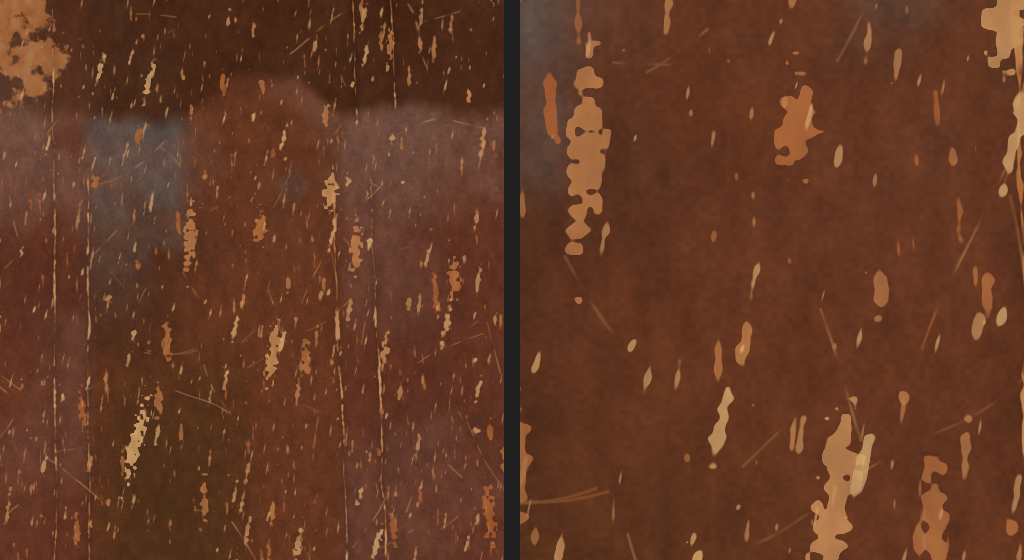
Left, the full canvas; right, a detail of the centre.
Reproduce this texture procedurally as a Shadertoy shader.

```glsl
// Weathered rust-painted metal: a dark upper band over hazy brown panels.
// Soft noise mixes the paint layers; ragged seams, leaning chips and
// thin bent scratches expose pale primer. Lengths are in canvas heights.

const vec3 RUST   = vec3(0.385, 0.207, 0.125);
const vec3 UMBER  = vec3(0.305, 0.168, 0.103);
const vec3 MAROON = vec3(0.375, 0.195, 0.140);
const vec3 OLIVE  = vec3(0.290, 0.180, 0.095);
const vec3 SLATE  = vec3(0.340, 0.295, 0.275);
const vec3 HAZE   = vec3(0.440, 0.305, 0.250);
const vec3 BAND   = vec3(0.272, 0.148, 0.085);
const vec3 ORANGE = vec3(0.640, 0.350, 0.180);
const vec3 CREAM  = vec3(0.800, 0.640, 0.430);
const float BAND_EDGE = 0.80;
const float CHIP_SIZE = 0.10;
const float SCRATCH_WIDTH = 0.0011;
const float GRAIN = 0.11;

float hash(vec2 p) {
    vec3 q = fract(p.xyx * 0.1031);
    q += dot(q, q.yzx + 33.33);
    return fract((q.x + q.y) * q.z);
}

vec2 hash2(vec2 p) {
    return vec2(hash(p), hash(p + 71.7));
}

float noise(vec2 p) {
    vec2 i = floor(p), f = fract(p);
    f = f * f * (3.0 - 2.0 * f);
    return mix(mix(hash(i), hash(i + vec2(1, 0)), f.x),
               mix(hash(i + vec2(0, 1)), hash(i + vec2(1, 1)), f.x), f.y);
}

float fbm(vec2 p) {
    float sum = 0.0, amp = 0.5;
    for (int i = 0; i < 5; i++) {
        sum += amp * noise(p);
        p = mat2(1.6, 1.2, -1.2, 1.6) * p + 13.1;
        amp *= 0.5;
    }
    return sum;
}

float softBox(float x, float a, float b, float s) {
    return smoothstep(a - s, a + s, x) * (1.0 - smoothstep(b - s, b + s, x));
}

// Upright, slightly leaning chips; returns coverage and tone.
vec2 chips(vec2 p, float cells, float share, float seed) {
    float px = 0.8 / iResolution.y, rough = noise(p * 170.0) - 0.5;
    vec2 g = p * cells, result = vec2(0);
    for (int k = 0; k < 9; k++) {
        vec2 id = floor(g) + vec2(k % 3, k / 3) - 1.0;
        vec2 a = hash2(id + seed), b = hash2(id + seed + 19.3);
        vec2 d = (g - id - a) / cells;
        d.x -= d.y * (0.35 * b.x - 0.08);
        float r = CHIP_SIZE / cells * mix(0.35, 1.0, b.y * b.y);
        float stretch = mix(1.0, 6.5, hash(id + seed + 43.0));
        float dist = length(d / vec2(1.0, stretch)) - r + rough * r * 1.5;
        float present = step(hash(id + seed + 87.0), share * 2.0 * noise(id * 0.35 + seed));
        float cover = (1.0 - smoothstep(-px, px, dist)) * present;
        if (cover > result.x) result = vec2(cover, b.x);
    }
    return result;
}

// Broken, bent hairlines at random angles.
float scratches(vec2 p, float cells, float share, float seed) {
    float px = 1.0 / iResolution.y, result = 0.0;
    vec2 g = p * cells + 0.22 * (vec2(noise(p * 9.0 + seed), noise(p * 9.0 + 40.0)) - 0.5);
    for (int k = 0; k < 9; k++) {
        vec2 id = floor(g) + vec2(k % 3, k / 3) - 1.0;
        vec2 h = hash2(id + seed);
        float angle = 6.2832 * hash(id + seed + 31.0);
        vec2 dir = vec2(cos(angle), sin(angle)), d = g - id - h;
        float along = dot(d, dir), across = dot(d, vec2(-dir.y, dir.x));
        across += 0.35 * (h.x - 0.5) * along * along;
        float reach = mix(0.15, 0.65, h.y);
        float dist = length(vec2(max(abs(along) - reach, 0.0), across)) / cells;
        float line = 1.0 - smoothstep(0.0, SCRATCH_WIDTH + px, dist);
        result = max(result, line * step(hash(id + seed + 57.0), share));
    }
    return result * smoothstep(0.3, 0.7, noise(p * 65.0 + seed));
}

void mainImage(out vec4 fragColor, in vec2 fragCoord) {
    vec2 p = fragCoord / iResolution.y;
    float px = 1.0 / iResolution.y;
    float broad = fbm(p * 4.0 + 3.0), cloud = fbm(p * 10.0 + 21.0);
    float fine = fbm(p * vec2(75.0, 48.0));

    // Paint panels and blue-grey weathering
    vec3 col = mix(UMBER, RUST, smoothstep(0.28, 0.55, broad + 0.12 * (cloud - 0.5)));
    float sides = 1.0 - softBox(p.x, 0.165, 0.61, 0.015);
    col = mix(col, MAROON, 0.65 * sides);
    col = mix(col, OLIVE, 0.75 * softBox(p.x, 0.18, 0.44, 0.06) * (1.0 - smoothstep(0.2, 0.5, p.y)));
    float slate = softBox(p.x, 0.155, 0.33, 0.025) * smoothstep(0.35, 0.72, p.y);
    slate = max(slate, exp(-600.0 * dot(p - vec2(0.51, 0.66), p - vec2(0.51, 0.66))));
    col = mix(col, SLATE, slate * smoothstep(0.22, 0.65, cloud));
    float haze = smoothstep(0.45, 0.79, p.y) * 0.55 + 0.35 * sides;
    col = mix(col, HAZE, haze * smoothstep(0.36, 0.68, fbm(p * 6.0 + 55.0)));

    // Dark upper band with a worn lower edge
    float edge = BAND_EDGE + 0.08 * (fbm(vec2(p.x * 7.0, p.y * 4.0)) - 0.5)
               + 0.06 * softBox(p.x, 0.38, 0.57, 0.05);
    float band = smoothstep(edge - 0.018, edge + 0.018, p.y);
    col = mix(col, BAND + 0.05 * (cloud - 0.5), band * mix(0.55, 0.92, smoothstep(0.13, 0.18, p.x)));
    col *= 1.0 + GRAIN * 2.5 * (fine - 0.48) + GRAIN * (noise(p * 330.0) - 0.5);

    // Peeled corner
    vec2 q = (p - vec2(0.045, 0.93)) / vec2(0.07, 0.11);
    float peel = smoothstep(0.44, 0.56, fbm(p * 32.0) + 0.22 - 0.28 * dot(q, q));
    col = mix(col, mix(ORANGE, CREAM, 0.7 * fine), 0.8 * peel);

    // Two pairs of wandering vertical seams
    for (int i = 0; i < 4; i++) {
        float pair = float(i / 2), side = float(i % 2), row = float(i) * 17.0;
        float x = 0.1 + 0.522 * pair + side * (0.06 + 0.008 * pair) - mix(0.006, 0.042, pair) * p.y
                + 0.05 * pair * step(0.78, p.y) + 0.008 * (fbm(vec2(p.y * 14.0, row)) - 0.5);
        float gap = softBox(p.y, 0.68, mix(1.1, 0.78, pair), 0.01) * max(pair, side);
        float wear = noise(vec2(p.y * 28.0, row + 5.0));
        float width = 0.0022 * wear + 0.0035 * pair * (1.0 - side) * softBox(p.y, 0.38, 0.67, 0.02) * wear;
        float dist = abs(p.x - x) + 0.002 * (noise(p * 160.0) - 0.5);
        float line = (1.0 - smoothstep(width - px, width + px, dist)) * (1.0 - gap);
        col *= 1.0 - 0.16 * (1.0 - gap) * exp(-dist * 140.0);
        col = mix(col, mix(ORANGE, CREAM, wear * 0.9), line * smoothstep(0.12, 0.5, noise(p * 85.0 + row)));
    }

    // Scratches, then chips from large to tiny
    float cuts = max(scratches(p, 5.0, 0.5, 11.0), 0.75 * scratches(p, 13.0, 0.3, 62.0));
    col = mix(col, mix(ORANGE, CREAM, noise(p * 24.0)) * 0.9, 0.65 * cuts);
    for (int i = 0; i < 4; i++) {
        float level = float(i);
        vec2 chip = chips(p, 9.0 * exp2(level * 0.85), 0.2 + 0.03 * level, 100.0 + 37.0 * level);
        vec3 tone = mix(ORANGE, CREAM, chip.y) * (0.88 + 0.25 * fine);
        col = mix(col, tone, chip.x * mix(0.9, 0.7, level / 3.0));
    }
    fragColor = vec4(clamp(col, 0.0, 1.0), 1.0);
}
```
